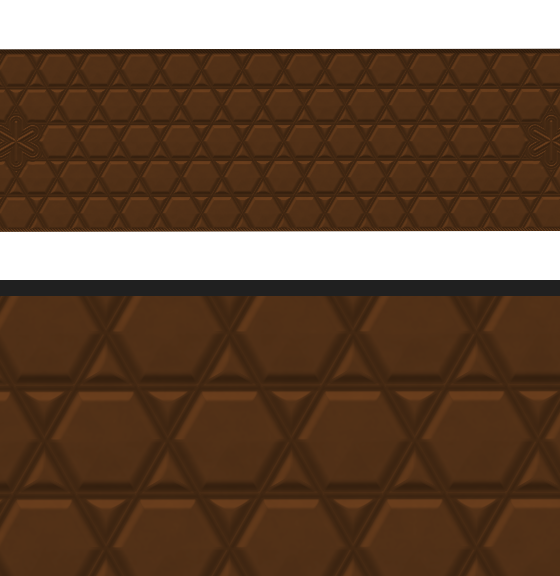
Top: the whole. Bottom: its middle third, enlarged.
Give the GLSL for this pattern, as a WebGL 1 fragment shader.

```glsl
precision highp float;
// Embossed brown leather strap: star-and-hexagon lattice, corded edges and a flower star every 13 cells.
uniform vec2 u_resolution;

// Lengths are in canvas heights; relief sizes are in cell widths.
const float CELL = 0.147;
const float ROW = 0.1284;
const float STAR_X = 0.058;
const float STAR_EVERY = 13.0;
const float STAR_ROW = 2.5;
const float BOTTOM = 0.1735;
const float TOP = 0.8250;
const float TILT = 0.0013;
const float RIDGE = 0.020;
const float BEVEL = 0.125;
const float ARM_LENGTH = 0.46;
const float ARM_WIDTH = 0.085;
const float COLLAR = 0.13;
const float CORD = 0.0105;
const vec3 PAPER = vec3(1.0);
const vec3 LEATHER = vec3(0.32, 0.19, 0.09);
const vec3 SHADE = vec3(0.225, 0.135, 0.062);
const vec3 DEEP = vec3(0.16, 0.093, 0.04);
const vec3 SHEEN = vec3(0.43, 0.25, 0.115);

vec2 hashGradient(vec2 p) {
  float a = 6.2832 * fract(sin(dot(p, vec2(127.1, 311.7))) * 43758.5);
  return vec2(cos(a), sin(a));
}

float gradientNoise(vec2 p) {
  vec2 i = floor(p);
  vec2 f = p - i;
  vec2 w = f * f * (3.0 - 2.0 * f);
  float a = dot(hashGradient(i), f);
  float b = dot(hashGradient(i + vec2(1.0, 0.0)), f - vec2(1.0, 0.0));
  float c = dot(hashGradient(i + vec2(0.0, 1.0)), f - vec2(0.0, 1.0));
  float d = dot(hashGradient(i + vec2(1.0)), f - vec2(1.0));
  return mix(mix(a, b, w.x), mix(c, d, w.x), w.y);
}

// Distance from x to the nearest integer.
float nearest(float x) {
  return abs(fract(x + 0.5) - 0.5);
}

// Distance to three families of lines that enclose hexagons and triangles.
float latticeDistance(vec2 q) {
  float row = q.y * CELL / ROW;
  float level = nearest(row) * ROW / CELL;
  float rising = nearest(q.x - 0.5 * row - 0.25) * 0.866;
  float falling = nearest(q.x + 0.5 * row - 0.75) * 0.866;
  return min(level, min(rising, falling));
}

// Signed distance to a star with six rounded arms.
float starDistance(vec2 q) {
  q.x = mod(q.x + 0.5 * STAR_EVERY, STAR_EVERY) - 0.5 * STAR_EVERY;
  q.y -= STAR_ROW * ROW / CELL;
  float sector = mod(atan(q.y, q.x + 0.00001), 1.0472) - 0.5236;
  vec2 arm = length(q) * vec2(cos(sector), sin(sector));
  arm.x -= clamp(arm.x, 0.0, ARM_LENGTH);
  return length(arm) - ARM_WIDTH;
}

// Distance to the pressed lines, with the lattice cleared around the star.
float seamDistance(vec2 q) {
  float star = starDistance(q);
  float seam = max(latticeDistance(q), COLLAR - star);
  return min(seam, min(abs(star), abs(star - COLLAR)));
}

// Domed pads, with a fine ridge inside each groove.
float relief(vec2 q) {
  float d = seamDistance(q);
  float pad = 0.055 * smoothstep(0.015, BEVEL, d);
  float dome = 0.035 * smoothstep(0.08, 0.43, d);
  return pad + dome + 0.014 * exp(-d * d / (RIDGE * RIDGE));
}

void main() {
  vec2 p = gl_FragCoord.xy / u_resolution.y;
  float pixel = 1.0 / u_resolution.y;
  p.y -= TILT * (p.x - 1.0);
  vec2 q = vec2(p.x - STAR_X, p.y - BOTTOM) / CELL;

  // Light falls from above and slightly from the left.
  vec2 e = vec2(0.018, 0.0);
  vec2 slope = vec2(relief(q + e.xy) - relief(q - e.xy),
                    relief(q + e.yx) - relief(q - e.yx)) / (2.0 * e.x);
  float light = dot(slope, vec2(0.15, -1.0));
  float groove = 1.0 - smoothstep(0.02, BEVEL, seamDistance(q));
  float grain = gradientNoise(q * vec2(5.0, 7.0)) + 0.5 * gradientNoise(q * 23.0);

  vec3 color = mix(LEATHER, SHADE, clamp(0.65 * groove - 0.9 * min(light, 0.0), 0.0, 1.0));
  color = mix(color, DEEP, 0.5 * smoothstep(0.45, 1.0, -light));
  color = mix(color, SHEEN, 0.85 * smoothstep(0.08, 0.65, light));
  color *= 1.0 + 0.035 * grain;

  // Rolled, corded edges: dark along the top, paler along the bottom.
  float cord = 0.5 + 0.5 * sin(6.2832 * (p.x + p.y) / CORD);
  float topRoll = smoothstep(TOP - 0.026, TOP - 0.010, p.y);
  float bottomRoll = 1.0 - smoothstep(BOTTOM + 0.007, BOTTOM + 0.015, p.y);
  color = mix(color, mix(DEEP, SHADE, cord), 0.85 * topRoll);
  color = mix(color, mix(SHADE, SHEEN, cord), 0.7 * bottomRoll);

  float inside = min(p.y - BOTTOM, TOP - p.y);
  color = mix(PAPER, color, smoothstep(-0.5 * pixel, 0.5 * pixel, inside));
  gl_FragColor = vec4(color, 1.0);
}
```
